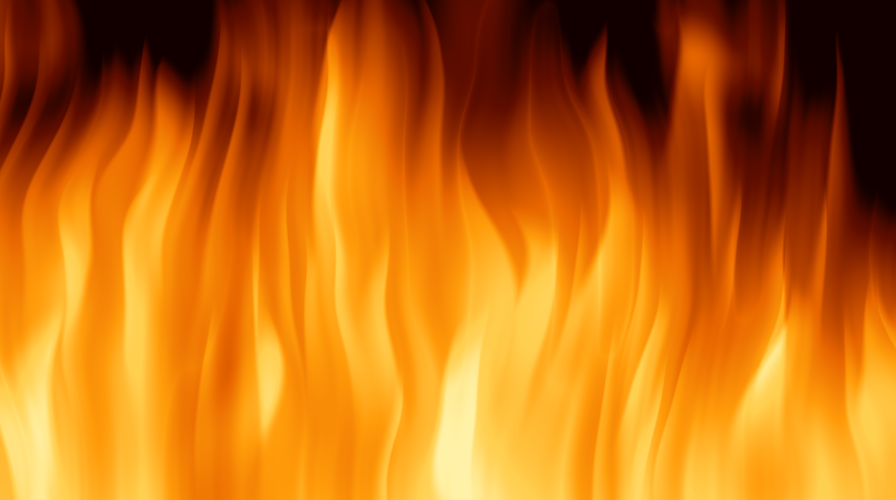
A WebGL 1 fragment shader for this texture:

```glsl
precision highp float;

uniform vec2 u_resolution;

const vec3 SOOT = vec3(0.07, 0.0, 0.0);
const vec3 MAROON = vec3(0.37, 0.05, 0.0);
const vec3 RUST = vec3(0.63, 0.20, 0.0);
const vec3 ORANGE = vec3(0.91, 0.40, 0.0);
const vec3 AMBER = vec3(1.0, 0.61, 0.04);
const vec3 YELLOW = vec3(1.0, 0.81, 0.31);
const vec3 CREAM = vec3(1.0, 0.95, 0.66);

float hash(vec2 p) {
  vec3 q = fract(vec3(p.xyx) * 0.1031);
  q += dot(q, q.yzx + 33.33);
  return fract((q.x + q.y) * q.z);
}

float noise(vec2 p) {
  vec2 cell = floor(p);
  vec2 f = fract(p);
  f = f * f * f * (f * (f * 6.0 - 15.0) + 10.0);
  float low = mix(hash(cell), hash(cell + vec2(1.0, 0.0)), f.x);
  float high = mix(hash(cell + vec2(0.0, 1.0)), hash(cell + 1.0), f.x);
  return mix(low, high, f.y);
}

// Tapered, curved flames: one crisp side, one side fading away
float tongues(vec2 p, float columns, float seed) {
  float x = p.x * columns;
  float cell = floor(x);
  float glow = 0.0;
  for (int i = -1; i <= 1; i++) {
    float id = cell + float(i);
    float shape = hash(vec2(id + 40.0, seed));
    float place = hash(vec2(id + 40.0, seed + 7.0));
    float side = hash(vec2(id + 40.0, seed + 13.0)) < 0.5 ? -1.0 : 1.0;
    float tip = mix(0.3, 1.1, place);
    float span = mix(0.4, 0.75, shape);
    float t = clamp((tip - p.y) / span, 0.0, 1.0);
    float bend = 0.3 * side * (t - 0.5) + 0.14 * sin(t * 5.0 + shape * 6.28);
    float center = id + 0.5 + 0.5 * (shape - 0.5) + bend;
    float width = 0.03 + 0.55 * pow(t, 0.75);
    float d = side * (x - center) / width;
    float body = smoothstep(-1.0, -0.65, d) * (1.0 - smoothstep(-0.7, 1.0, d));
    float fade = smoothstep(0.0, 0.3, t) * (1.0 - smoothstep(0.45, 1.0, t));
    glow = max(glow, body * fade);
  }
  return glow;
}

// Thin bright threads drawn out along the flow
float filaments(vec2 p) {
  float ridge = 1.0 - abs(2.0 * noise(p) - 1.0);
  return pow(ridge, 7.0);
}

float heatAt(vec2 p, float across) {
  // Sideways sway, stronger where the flames are tall
  float sway = noise(p * vec2(2.6, 2.2) + 3.0) - 0.5;
  float curl = noise(p * vec2(6.0, 4.5) + 19.0) - 0.5;
  vec2 q = p + vec2(0.16 * sway + 0.06 * curl, 0.0);

  float heat = 0.83 - 0.72 * p.y;
  heat += 0.34 * (noise(q * vec2(4.0, 1.7) + 11.0) - 0.5);
  heat += 0.24 * (noise(q * vec2(10.0, 2.4) + 27.0) - 0.5);
  heat += 0.12 * (noise(q * vec2(25.0, 3.0) + 51.0) - 0.5);
  heat += 0.05 * (noise(q * vec2(60.0, 3.5) + 73.0) - 0.5);

  heat += 0.28 * tongues(q, 4.5, 2.0);
  heat += 0.22 * tongues(q, 8.0, 31.0);
  heat += 0.14 * tongues(q, 14.0, 57.0);
  float threads = filaments(q * vec2(12.0, 1.6) + 5.0);
  heat += 0.10 * threads * noise(q * vec2(5.0, 3.0) + 90.0);

  // Hot core, smoky gaps near the top and a dark right border
  float core = (across - 0.58) / 0.24;
  heat += 0.13 * exp(-core * core);
  float gap = smoothstep(0.4, 0.8, noise(q * vec2(4.2, 1.8) + 64.0));
  heat -= 0.34 * gap * smoothstep(0.4, 1.0, p.y);
  float border = smoothstep(0.86, 0.98, across + 0.12 * sway);
  heat -= border * mix(0.18, 0.5, smoothstep(0.1, 0.8, p.y));
  return heat;
}

vec3 fireColor(float heat) {
  vec3 color = mix(SOOT, MAROON, smoothstep(-0.02, 0.15, heat));
  color = mix(color, RUST, clamp((heat - 0.14) / 0.16, 0.0, 1.0));
  color = mix(color, ORANGE, clamp((heat - 0.30) / 0.21, 0.0, 1.0));
  color = mix(color, AMBER, clamp((heat - 0.51) / 0.23, 0.0, 1.0));
  color = mix(color, YELLOW, clamp((heat - 0.74) / 0.20, 0.0, 1.0));
  return mix(color, CREAM, smoothstep(0.94, 1.2, heat));
}

void main() {
  vec2 p = gl_FragCoord.xy / u_resolution.y;
  float across = gl_FragCoord.x / u_resolution.x;
  gl_FragColor = vec4(fireColor(heatAt(p, across)), 1.0);
}
```
